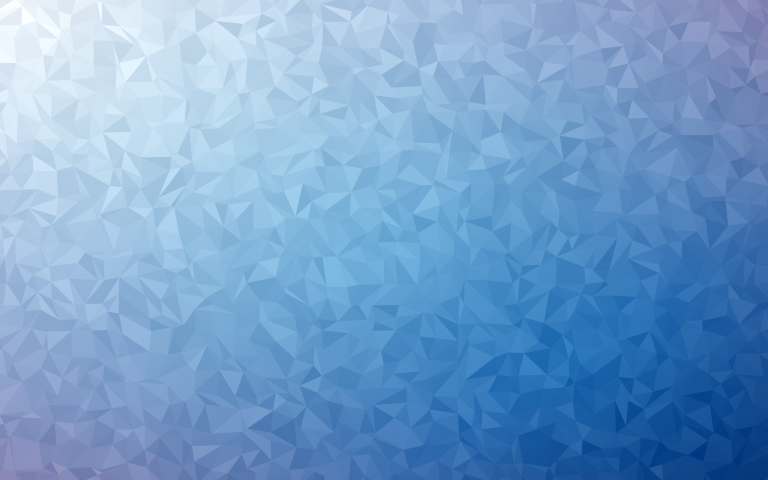
This background is drawn by a Shadertoy shader. Its source:

```glsl
// Low-poly backdrop: a jittered grid of points is split into triangles, each
// with its own faint tone, laid over a diagonal ramp from white to deep blue
// that turns violet towards the two remaining corners.

#define ROWS 26.5          // mesh cells over the canvas height
#define JITTER 0.92        // vertex scatter, in cells
#define FACET_TONE 0.125   // contrast between neighbouring facets
#define FLATNESS 0.6       // 0 = smooth ramp, 1 = one colour per facet
#define VIOLET_CURVE 1.7   // how tightly violet hugs its corners

vec2 hash2(vec2 cell) {
    vec3 q = fract(cell.xyx * vec3(0.1031, 0.1030, 0.0973));
    q += dot(q, q.yzx + 33.33);
    return fract((q.xx + q.yz) * q.zy);
}

float cross2(vec2 u, vec2 v) { return u.x * v.y - u.y * v.x; }

// Twice the signed area of a triangle
float area(vec2 a, vec2 b, vec2 c) { return cross2(b - a, c - a); }

// Signed distance to the line a-b, positive on its left
float side(vec2 p, vec2 a, vec2 b) { return area(a, b, p) / max(length(b - a), 1e-4); }

vec2 meshVertex(vec2 cell) { return cell + JITTER * (hash2(cell + 57.0) - 0.5); }

// Background colour; uv runs from 0 to 1, origin at the lower left
vec3 backdrop(vec2 uv) {
    float along = 0.5 * (uv.x + 1.0 - uv.y);
    float across = min(abs(uv.x + uv.y - 1.0), 1.0);
    float t = clamp(along, 0.0, 1.0) * 4.0;

    vec3 ramp = vec3(0.95, 0.97, 0.99);
    ramp = mix(ramp, vec3(0.73, 0.85, 0.93), clamp(t, 0.0, 1.0));
    ramp = mix(ramp, vec3(0.43, 0.68, 0.85), clamp(t - 1.0, 0.0, 1.0));
    ramp = mix(ramp, vec3(0.13, 0.43, 0.71), clamp(t - 2.0, 0.0, 1.0));
    ramp = mix(ramp, vec3(0.01, 0.20, 0.47), clamp(t - 3.0, 0.0, 1.0));

    vec3 violet = mix(vec3(0.63, 0.74, 0.93), vec3(0.43, 0.31, 0.49), along);
    return mix(ramp, violet, pow(across, VIOLET_CURVE));
}

// Adds one facet to the sum: colour in rgb, coverage in a
void addFacet(inout vec4 sum, vec2 p, vec2 a, vec2 b, vec2 c, vec2 meshSize, float pixel) {
    float inside = min(side(p, a, b), min(side(p, b, c), side(p, c, a)));
    float cover = clamp(0.5 + inside / pixel, 0.0, 1.0);
    if (cover <= 0.0) return;

    vec2 centre = (a + b + c) / 3.0;
    vec2 tone = hash2(floor(centre * 64.0)) - 0.5;
    vec3 colour = backdrop(mix(p, centre, FLATNESS) / meshSize);
    colour += FACET_TONE * (0.65 * tone.x + 0.55 * tone.y) * vec3(1.0, 0.85, 0.65);
    sum += vec4(colour, 1.0) * cover;
}

void mainImage(out vec4 fragColor, in vec2 fragCoord) {
    float pixel = ROWS / iResolution.y;
    vec2 p = fragCoord * pixel;
    vec2 meshSize = iResolution.xy * pixel;
    vec2 home = floor(p);
    vec4 sum = vec4(backdrop(p / meshSize), 1.0) * 0.001;

    // Scattered corners can reach into any neighbouring cell
    for (int y = -1; y <= 1; y++) {
        for (int x = -1; x <= 1; x++) {
            vec2 cell = home + vec2(x, y);
            vec2 a = meshVertex(cell);
            vec2 b = meshVertex(cell + vec2(1, 0));
            vec2 c = meshVertex(cell + vec2(1, 1));
            vec2 d = meshVertex(cell + vec2(0, 1));

            // Cut along the diagonal that avoids slivers and folds
            float cutAC = min(area(a, b, c), area(a, c, d));
            float cutBD = min(area(a, b, d), area(b, c, d));
            if (cutAC > cutBD) {
                addFacet(sum, p, a, b, c, meshSize, pixel);
                addFacet(sum, p, a, c, d, meshSize, pixel);
            } else {
                addFacet(sum, p, a, b, d, meshSize, pixel);
                addFacet(sum, p, b, c, d, meshSize, pixel);
            }
        }
    }
    fragColor = vec4(clamp(sum.rgb / sum.a, 0.0, 1.0), 1.0);
}
```
